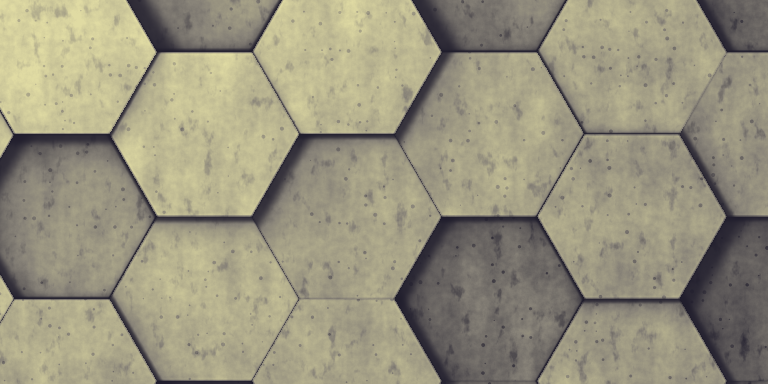
Give the GLSL for this pattern, as a WebGL 2 fragment shader.

```glsl
#version 300 es
precision highp float;
// Relief wall of flat-topped concrete hexagons set at different depths.
// The nearest lattice centre gives the slab; its six neighbours cast shadows
// by their height difference; gradient noise adds stains, streaks and grain.

#define RADIUS 0.2474
#define ORIGIN vec2(0.9036, 0.8646)
#define LIGHT_DIR vec2(-0.954, 0.300)
#define SHADOW_LENGTH 0.09
#define SHADOW_SOFTNESS 0.16
#define JOINT_WIDTH 0.003
#define STAIN 0.20
#define GRAIN 0.11
#define PIT_SCALE 42.0

uniform vec2 u_resolution;
out vec4 fragColor;

const vec3 SHADOW_TONE = vec3(0.12, 0.11, 0.17);
const vec3 MIDDLE_TONE = vec3(0.53, 0.51, 0.47);
const vec3 LIGHT_TONE = vec3(0.88, 0.86, 0.64);
const vec2 LATTICE = RADIUS * vec2(3.0, 1.7320508);
// Slab heights, three per column from top to bottom
const float LEVEL[21] = float[21](
  0.0, 0.7, 0.55,   1.0, 0.1, 0.6,   0.0, 0.9, 0.4,
  0.85, 0.45, 0.45, 0.0, 0.5, 0.0,   0.4, 0.7, 0.35,
  0.0, 0.4, 0.0);

float hash(vec2 p) {
  vec3 q = fract(vec3(p.xyx) * 0.1031);
  q += dot(q, q.yzx + 33.33);
  return fract((q.x + q.y) * q.z);
}

float cornerSlope(vec2 cell, vec2 offset) {
  float angle = 6.28319 * hash(cell);
  return dot(vec2(cos(angle), sin(angle)), offset);
}

float gradientNoise(vec2 p) {
  vec2 i = floor(p), f = p - i, e = vec2(1.0, 0.0);
  vec2 u = f * f * f * (f * (f * 6.0 - 15.0) + 10.0);
  return mix(mix(cornerSlope(i, f), cornerSlope(i + e.xy, f - e.xy), u.x),
             mix(cornerSlope(i + e.yx, f - e.yx), cornerSlope(i + e.xx, f - e.xx), u.x), u.y);
}

float fbm(vec2 p) {
  float sum = 0.0, amplitude = 0.6;
  for (int i = 0; i < 4; i++, amplitude *= 0.55) {
    sum += amplitude * gradientNoise(p);
    p = p * 2.03 + 17.3;
  }
  return sum;
}

vec2 nearestCentre(vec2 p) {
  vec2 even = round(p / LATTICE) * LATTICE;
  vec2 odd = (floor(p / LATTICE) + 0.5) * LATTICE;
  return distance(p, even) < distance(p, odd) ? even : odd;
}

// Column and row of a slab, rows counted downwards
vec2 slabIndex(vec2 centre) {
  return vec2(round(centre.x / (1.5 * RADIUS)), floor(0.75 - centre.y / LATTICE.y));
}

float slabLevel(vec2 centre) {
  vec2 index = slabIndex(centre);
  return LEVEL[int(mod(index.x + 3.0, 7.0)) * 3 + int(mod(index.y, 3.0))];
}

// Small round air holes, one at most per grid square
float pits(vec2 p, float blur) {
  vec2 cell = floor(p);
  vec2 spot = 0.3 + 0.4 * vec2(hash(cell + 3.1), hash(cell + 8.7));
  float size = 0.06 + 0.16 * hash(cell + 5.3);
  float present = step(0.86, hash(cell + 1.9));
  return present * (1.0 - smoothstep(size - blur, size + blur, length(p - cell - spot)));
}

void main() {
  float pixel = 1.0 / u_resolution.y;
  vec2 uv = gl_FragCoord.xy / u_resolution;
  vec2 p = gl_FragCoord.xy * pixel - ORIGIN;
  vec2 centre = nearestCentre(p);
  vec2 index = slabIndex(centre) + 20.0;
  float level = slabLevel(centre);
  // Light falls off to the right and downwards; sunken slabs are dimmer
  float tone = 0.74 + 0.26 * uv.y - uv.x * (0.16 + 0.20 * uv.y);
  tone += 0.06 * (hash(index) - 0.5) - 0.20 * (1.0 - smoothstep(0.0, 0.35, level));
  // Concrete surface, different on each slab
  vec2 q = p + 7.0 * vec2(hash(index + 2.7), hash(index + 9.1)) + 20.0;
  tone += STAIN * (fbm(q * 7.0) + 0.7 * fbm(q * vec2(16.0, 3.0))) + GRAIN * fbm(q * 55.0);
  tone -= 0.20 * smoothstep(0.12, 0.45, fbm(q * vec2(24.0, 15.0) + 40.0));
  tone -= 0.22 * pits(q * PIT_SCALE, PIT_SCALE * pixel * 0.6);
  // Shadows, rims and joints along the six edges
  float shade = 1.0, rim = 0.0;
  for (int k = 0; k < 6; k++) {
    float angle = radians(30.0 + 60.0 * float(k));
    vec2 side = vec2(cos(angle), sin(angle));
    float edge = 0.5 * LATTICE.y - dot(p - centre, side);
    float drop = slabLevel(centre + side * LATTICE.y) - level;
    float overhang = max(drop, 0.0) * (0.12 + max(dot(side, LIGHT_DIR), 0.0));
    float strength = smoothstep(0.0, 0.08, drop);
    float reach = SHADOW_LENGTH * overhang;
    float core = 1.0 - smoothstep(0.3 * reach, reach + pixel, edge);
    float penumbra = exp(-max(edge, 0.0) / (SHADOW_SOFTNESS * overhang + 0.002));
    shade *= (1.0 - 0.70 * strength * core) * (1.0 - 0.58 * strength * penumbra);
    float joint = 1.0 - smoothstep(0.0, JOINT_WIDTH + pixel, edge);
    shade *= 1.0 - joint * (0.22 + 0.35 * min(abs(drop) * 2.5, 1.0));
    rim += 0.05 * smoothstep(0.0, 0.3, -drop) * (1.0 - smoothstep(0.003, 0.012, edge));
  }
  tone = clamp((tone + rim) * shade, 0.0, 1.0);
  // Split toning: violet shadows, yellowish lights
  vec3 colour = mix(SHADOW_TONE, MIDDLE_TONE, min(tone * 2.0, 1.0));
  fragColor = vec4(mix(colour, LIGHT_TONE, max(tone * 2.0 - 1.0, 0.0)), 1.0);
}
```
